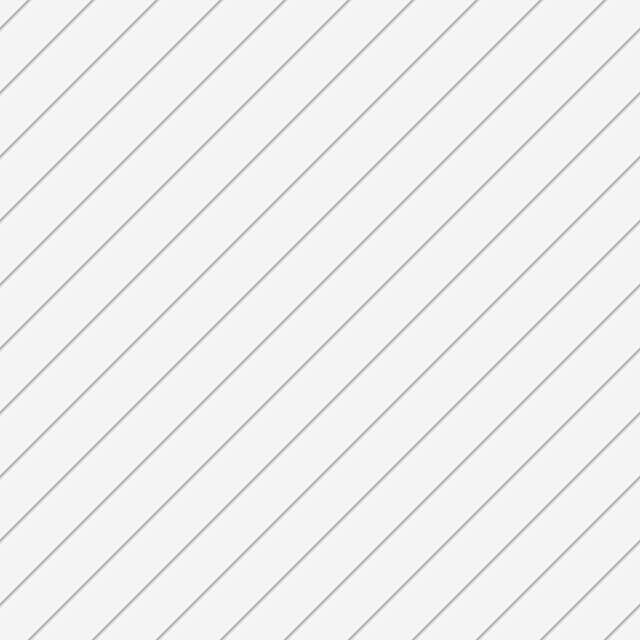
Write a WebGL 2 fragment shader that draws this pattern.

```glsl
#version 300 es
precision highp float;
// Pale panel cut by ten diagonal grooves per side, rising to the right.
// Each groove is a profile across the diagonal phase: a crisp upper edge,
// a shadow that fades towards the lower right, and a faint lit rim.

uniform vec2 u_resolution;
out vec4 fragColor;

const float GROOVES = 10.0;        // whole repeats per side, so it tiles
const float EDGE_PHASE = 0.43;     // where the groove starts in its period
const float SHADOW_LENGTH = 0.09;  // all lengths are fractions of a period
const float RIM_CENTRE = 0.108;
const float RIM_WIDTH = 0.017;

const vec3 PANEL = vec3(0.957);
const vec3 SHADOW = vec3(0.62);
const vec3 RIM = vec3(0.99);

// Signed offset from the groove edge, in periods, positive to the lower right.
float grooveOffset(vec2 uv, float count, float edge) {
    return fract(count * (uv.x - uv.y)) - edge;
}

// Sharp rise at zero, then a slightly concave fade over the given length.
float shadowProfile(float offset, float span, float softness) {
    float rise = smoothstep(-softness, softness, offset);
    float fade = clamp(1.0 - offset / span, 0.0, 1.0);
    return rise * pow(fade, 1.1);
}

// Soft bump around a centre.
float rimProfile(float offset, float centre, float width) {
    float d = (offset - centre) / width;
    return exp(-d * d);
}

void main() {
    vec2 uv = gl_FragCoord.xy / u_resolution;
    float pixel = GROOVES / min(u_resolution.x, u_resolution.y);
    float offset = grooveOffset(uv, GROOVES, EDGE_PHASE);

    // Lit rim first, then the shadow over it
    vec3 color = mix(PANEL, RIM, 0.7 * rimProfile(offset, RIM_CENTRE, RIM_WIDTH));
    float softness = max(0.011, 0.6 * pixel);
    color = mix(color, SHADOW, shadowProfile(offset, SHADOW_LENGTH, softness));

    fragColor = vec4(color, 1.0);
}
```
